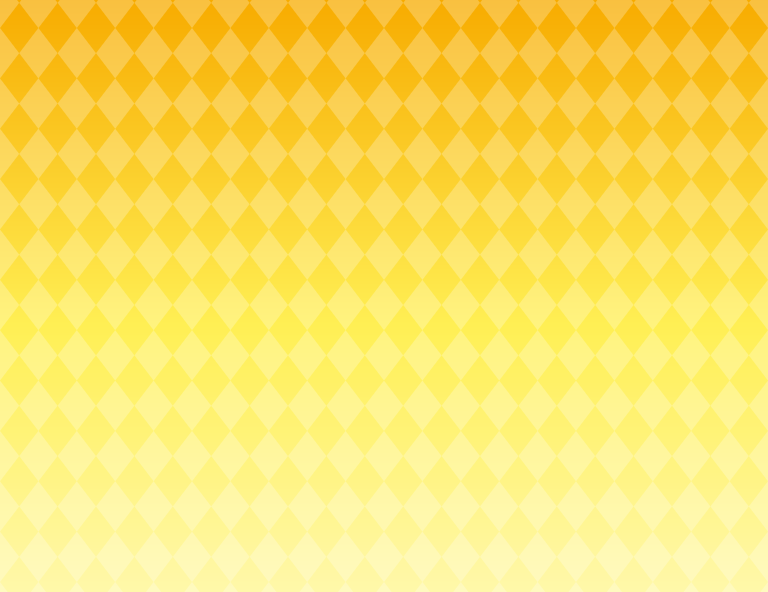
This pattern is drawn by a Shadertoy shader. Its source:

```glsl
const vec2  REPEATS      = vec2(20.0, 11.755);  // diamonds across and down
const vec2  FIRST_CENTER = vec2(0.0, 0.056);    // first pale diamond, in cells from the top left
const float PALE_OPACITY = 0.25;                // white laid over the gradient
const float MID_STOP     = 0.55;                // gradient middle, from the top
const vec3  AMBER  = vec3(0.970, 0.672, 0.000);
const vec3  YELLOW = vec3(1.000, 0.938, 0.330);
const vec3  CREAM  = vec3(1.000, 0.972, 0.665);

// Three-stop vertical gradient, depth 0 at the top and 1 at the bottom
vec3 verticalGradient(float depth) {
    vec3 upper = mix(AMBER, YELLOW, clamp(depth / MID_STOP, 0.0, 1.0));
    float lowerBlend = clamp((depth - MID_STOP) / (1.0 - MID_STOP), 0.0, 1.0);
    return mix(upper, CREAM, lowerBlend);
}

// Signed field of a diamond touching the middles of its unit cell's sides
float diamond(vec2 local) {
    return abs(local.x) + abs(local.y) - 0.5;
}

void mainImage(out vec4 fragColor, in vec2 fragCoord) {
    vec2 uv = fragCoord / iResolution.xy;
    uv.y = 1.0 - uv.y;

    // Repeat the cell, centred on each pale diamond
    vec2 cell = uv * REPEATS - FIRST_CENTER;
    vec2 local = fract(cell + 0.5) - 0.5;

    // Edge coverage over the width of one pixel
    float pixelSpan = length(REPEATS / iResolution.xy);
    float coverage = clamp(0.5 - diamond(local) / pixelSpan, 0.0, 1.0);

    vec3 color = mix(verticalGradient(uv.y), vec3(1.0), PALE_OPACITY * coverage);
    fragColor = vec4(color, 1.0);
}
```
